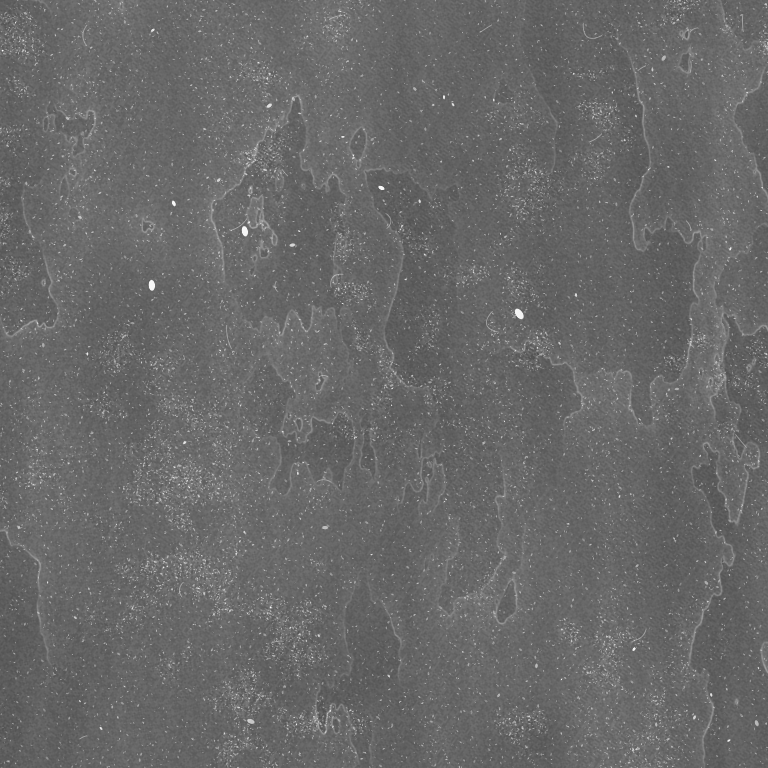
A WebGL 1 fragment shader for this texture:

```glsl
precision highp float;
// Worn grey film with vertical run marks, pale tide lines, dust and lint.
// Warped noise contours form the stains; turned, jittered grids scatter flecks
// and curved fibres, with dust gathered into ragged patches by broader noise.

uniform vec2 u_resolution;

#define BASE_GREY 0.388
#define STREAK_CONTRAST 0.060
#define CLOUD_CONTRAST 0.050
#define STAIN_STEP 0.017
#define TIDE_WIDTH 0.0013
#define TIDE_GLOW 0.036
#define TIDE_BRIGHTNESS 0.20
#define GRAIN 0.085
#define DUST_CHANCE 0.035
#define DUST_CLUSTER 0.40
#define FIBRE_CHANCE 0.13

float hash(vec2 p) {
  return fract(sin(dot(p, vec2(127.1, 311.7))) * 43758.5453);
}

float noise(vec2 p) {
  vec2 cell = floor(p), f = fract(p);
  f = f * f * (3.0 - 2.0 * f);
  return mix(mix(hash(cell), hash(cell + vec2(1.0, 0.0)), f.x),
             mix(hash(cell + vec2(0.0, 1.0)), hash(cell + 1.0), f.x), f.y);
}

float fbm(vec2 p) {
  float sum = 0.0, weight = 0.533;
  for (int i = 0; i < 4; i++) {
    sum += weight * noise(p);
    p = mat2(1.6, 1.2, -1.2, 1.6) * p + 7.3;
    weight *= 0.5;
  }
  return sum;
}

vec2 turn(vec2 p, float angle) {
  float c = cos(angle), s = sin(angle);
  return vec2(c * p.x - s * p.y, s * p.x + c * p.y);
}

// Tall ragged blobs: positive outside a stain, negative inside.
float stainField(vec2 p, float seed) {
  vec2 warp = vec2(noise(p * 6.0 + seed), noise(p * 7.0 + seed + 31.0)) - 0.5;
  vec2 tall = p * vec2(9.5, 3.0) + warp * vec2(1.0, 1.2) + seed;
  return 0.62 * noise(tall) + 0.38 * fbm(p * vec2(24.0, 13.0) + seed) - 0.43;
}

// Approximate signed distance to the stain outline, in canvas units.
float stainDistance(vec2 p, float seed) {
  const float e = 0.001;
  float f = stainField(p, seed);
  vec2 slope = vec2(stainField(p + vec2(e, 0.0), seed),
                    stainField(p + vec2(0.0, e), seed)) - f;
  return f / max(length(slope) / e, 1.5);
}

// Scattered oval flecks; radii are fractions of a grid cell.
float flecks(vec2 p, float cells, float chance, float rMin, float rMax, float px) {
  vec2 id = floor(p * cells);
  float size = mix(rMin, rMax, pow(hash(id + 5.7), 2.0));
  vec2 jitter = vec2(hash(id + 11.3), hash(id + 23.9)) - 0.5;
  vec2 q = fract(p * cells) - 0.5 - jitter * (1.0 - 2.0 * rMax);
  q = turn(q, 6.283 * hash(id + 41.1)) * vec2(0.75, 1.3);
  float cover = clamp((size - length(q)) / (cells * px) + 0.5, 0.0, 1.0);
  return cover * step(hash(id), chance) * mix(0.35, 1.0, hash(id + 67.0));
}

// Short bent hairs, one at most in each grid cell.
float fibres(vec2 p, float cells, float px) {
  vec2 id = floor(p * cells);
  vec2 jitter = vec2(hash(id + 3.1), hash(id + 8.6)) - 0.5;
  vec2 q = turn(fract(p * cells) - 0.5 - jitter * 0.4, 6.283 * hash(id + 17.0));
  float bend = mix(-4.0, 4.0, hash(id + 29.0));
  float reach = mix(0.08, 0.24, hash(id + 37.0));
  float offset = abs(q.y - bend * (q.x * q.x - 0.02)) / sqrt(1.0 + pow(2.0 * bend * q.x, 2.0));
  float d = max(offset - 0.008, abs(q.x) - reach) / cells;
  return clamp(0.5 - d / px, 0.0, 1.0) * step(hash(id + 53.0), FIBRE_CHANCE);
}

void main() {
  vec2 p = gl_FragCoord.xy / u_resolution.y;
  float px = 1.0 / u_resolution.y;

  // Film: vertical streaks and soft clouds.
  float streak = fbm(p * vec2(17.0, 2.6) + 4.0);
  float cloud = fbm(p * 7.0 + 19.0);
  float grey = BASE_GREY + STREAK_CONTRAST * (streak - 0.5) + CLOUD_CONTRAST * (cloud - 0.5);

  // Two generations of stains with broken, glowing tide lines.
  float rim = 0.0;
  for (int i = 0; i < 2; i++) {
    float seed = 13.7 + 47.3 * float(i);
    float d = stainDistance(p, seed);
    float outside = smoothstep(-2.0 * px, 2.0 * px, d);
    float visible = smoothstep(0.36, 0.70, noise(p * 6.0 + seed + 80.0));
    float glow = outside * exp(-max(d, 0.0) / 0.012) * visible;
    grey += STAIN_STEP * (outside - 0.5) * mix(0.3, 1.0, visible) + TIDE_GLOW * glow;
    grey += TIDE_BRIGHTNESS * visible * exp(-pow(d / TIDE_WIDTH, 2.0)) * mix(0.1, 1.0, noise(p * 40.0));
    rim += glow;
  }

  // Dust gathers in ragged scuffs, streaks and along the rims.
  float patches = smoothstep(0.48, 0.72, fbm(p * vec2(9.0, 6.0) + 61.0));
  float cluster = patches * smoothstep(0.42, 0.70, fbm(p * 34.0 + 9.0));
  cluster += 0.18 * smoothstep(0.55, 0.75, streak) + 0.15 * rim;
  float chance = DUST_CHANCE + DUST_CLUSTER * cluster;
  grey += GRAIN * (noise(turn(p, 0.6) * 470.0) - 0.5) * (0.8 + cluster) + 0.02 * cluster;
  for (int i = 0; i < 3; i++) {
    float layer = float(i);
    vec2 q = turn(p, 0.5 + 1.1 * layer) + 3.0 * layer;
    grey += 0.33 * flecks(q, 300.0 - 65.0 * layer, chance * (0.9 - 0.15 * layer), 0.14, 0.32, px);
  }

  // Larger white specks and lint.
  float lint = flecks(turn(p, 0.4), 45.0, 0.07, 0.03, 0.10, px);
  lint = max(lint, 1.3 * flecks(p + 5.0, 11.0, 0.12, 0.03, 0.07, px));
  lint = max(lint, 0.45 * fibres(p, 15.0, px));
  grey = mix(grey, 0.97, clamp(lint, 0.0, 1.0));

  gl_FragColor = vec4(vec3(grey), 1.0);
}
```
